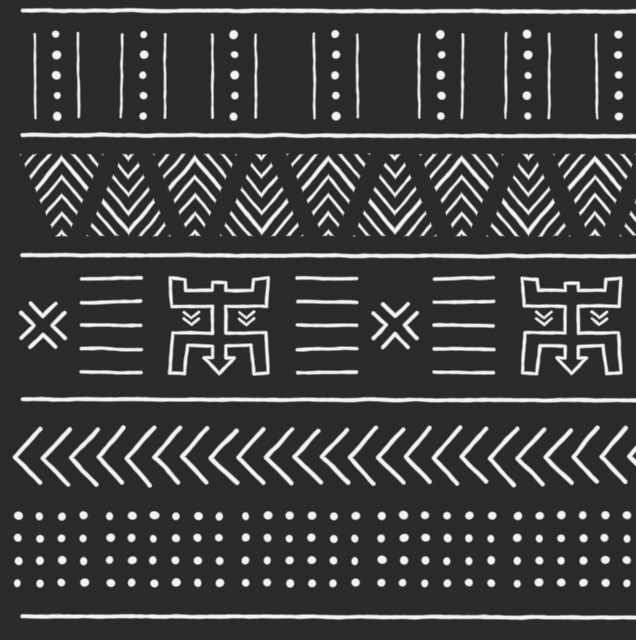
This pattern is drawn by a Shadertoy shader. Its source:

```glsl
// Hand-drawn mudcloth bands: pale strokes on charcoal, split by ruled lines.
// Each band is a distance function folded by mod or a loop; gradient noise
// bends the strokes and a hash varies the repeats. The canvas is UNITS high.
#define UNITS 768.0
#define GROUND vec3(0.16, 0.168, 0.163)
#define INK vec3(0.95, 0.955, 0.95)
#define STROKE 2.4
#define THIN 1.5
#define DOT 4.8
#define SOFTNESS 1.5
#define WOBBLE 1.5
#define JITTER 2.2
#define MARGIN 27.0

vec2 hash2(vec2 p) {
    p = vec2(dot(p, vec2(127.1, 311.7)), dot(p, vec2(269.5, 183.3)));
    return fract(sin(p) * 43758.5) * 2.0 - 1.0;
}

float gradientNoise(vec2 p) {
    vec2 i = floor(p), f = fract(p), u = f * f * (3.0 - 2.0 * f);
    vec2 e = vec2(0.0, 1.0);
    float a = dot(hash2(i), f);
    float b = dot(hash2(i + e.yx), f - e.yx);
    float c = dot(hash2(i + e.xy), f - e.xy);
    float d = dot(hash2(i + e.yy), f - e.yy);
    return mix(mix(a, b, u.x), mix(c, d, u.x), u.y);
}

float segment(vec2 p, vec2 a, vec2 b) {
    vec2 pa = p - a, ba = b - a;
    return length(pa - ba * clamp(dot(pa, ba) / dot(ba, ba), 0.0, 1.0));
}

// Full-width lines between the bands
float rules(vec2 p) {
    float heights[5] = float[5](12.5, 162.0, 306.0, 479.0, 739.5);
    float d = UNITS;
    for (int i = 0; i < 5; i++) {
        vec2 start = vec2(MARGIN, heights[i]);
        d = min(d, segment(p, start, start + vec2(2.0, 0.004) * UNITS));
    }
    return d - STROKE;
}

// Pairs of thin uprights around a column of five dots, unevenly spaced
float uprights(vec2 p) {
    float offsets[4] = float[4](0.0, 104.0, 213.0, 335.0);
    float d = UNITS;
    for (int i = 0; i < 8; i++) {
        float x = p.x - 68.0 - 461.0 * float(i / 4) - offsets[i % 4];
        vec2 j = hash2(vec2(i, sign(x)));
        float bar = segment(vec2(abs(x), p.y), vec2(26.0 + j.x, 41.0 + j.y), vec2(26.0 - j.x, 141.0 + j.x));
        float row = clamp(round((p.y - 41.0) / 24.6), 0.0, 4.0);
        vec2 k = hash2(vec2(i, row + 9.0));
        float spot = length(vec2(x - k.x, p.y - 41.0 - 24.6 * row)) - DOT + 0.6 * k.y;
        d = min(d, min(bar - THIN, spot));
    }
    return d;
}

// One triangle of nested chevrons; p.y runs 0 to 98 from base to apex
float chevronTriangle(vec2 p) {
    p.x = abs(p.x);
    float phase = (p.y - 1.2 * p.x - 5.0) / 22.0;
    float stripe = round(phase);
    float halfWidth = stripe == 0.0 ? STROKE : THIN + 0.3;
    float line = abs(phase - stripe) * 22.0 / 1.56 - halfWidth;
    float edge = (p.x - 50.0 + 0.44 * p.y) * 0.915;
    return max(line, max(edge, abs(p.y - 49.0) - 49.0));
}

float triangleBand(vec2 p) {
    float y = p.y - 185.0;
    float down = chevronTriangle(vec2(mod(p.x + 6.0, 160.0) - 80.0, y));
    float up = chevronTriangle(vec2(mod(p.x - 74.0, 160.0) - 80.0, 98.0 - y));
    return min(down, max(up, 90.0 - p.x));
}

// Outlined, mirrored figure with small double chevrons at its sides
float figure(vec2 q) {
    vec2 outline[17] = vec2[17](
        vec2(0, -51), vec2(8, -51), vec2(8, -42), vec2(40, -42), vec2(41, -55), vec2(59, -57),
        vec2(57, -23), vec2(8, -23), vec2(8, 9), vec2(56, 9), vec2(59, 57), vec2(42, 58),
        vec2(38, 24), vec2(8, 25), vec2(8, 39), vec2(18, 39), vec2(0, 58));
    float d = UNITS;
    for (int i = 0; i < 16; i++) d = min(d, segment(q, outline[i], outline[i + 1]));
    vec2 mark = vec2(abs(q.x - 33.0), q.y);
    for (int i = 0; i < 2; i++) {
        vec2 tip = vec2(0.0, -9.0 + 8.0 * float(i));
        d = min(d, segment(mark, tip, tip + vec2(9.0, -7.0)) + 0.4);
    }
    return d - STROKE + 0.4;
}

// Figures, stacks of five dashes and crosses of inward chevrons
float figureBand(vec2 p) {
    float x = mod(p.x - 263.0 + 211.5, 423.0) - 211.5;
    vec2 q = vec2(abs(x), p.y - 390.5);
    float row = clamp(round(q.y / 28.2), -2.0, 2.0);
    vec2 j = 0.7 * hash2(vec2(row, sign(x)));
    float dash = segment(q, vec2(94.0 + j.x, 28.2 * row + j.y), vec2(165.0, 28.2 * row - j.y));
    vec2 c = abs(vec2(q.x - 211.5, q.y));
    c = c.x < c.y ? c.yx : c;
    float cross4 = segment(c, vec2(11.0, 0.0), vec2(26.0, 15.0));
    float d = min(min(dash + 0.3, cross4) - STROKE, figure(q));
    return max(d, 16.0 - p.x);
}

// Row of arrowheads pointing left
float arrowBand(vec2 p) {
    float d = UNITS, cell = floor((p.x - 18.0) / 33.5);
    for (float n = -1.0; n < 2.0; n++) {
        float i = max(cell + n, 0.0);
        vec2 j = JITTER * hash2(vec2(i, 4.0));
        vec2 tip = vec2(18.0 + 33.5 * i, 549.0 + 0.6 * j.x);
        d = min(d, segment(p, tip, vec2(tip.x + 31.0 + j.x, 515.0 + j.y)));
        d = min(d, segment(p, tip, vec2(tip.x + 30.0 + j.y, 580.0 + j.x)));
    }
    return d - STROKE - 0.2;
}

// Four rows of dots in groups of six
float dotBand(vec2 p) {
    float group = floor((p.x - 117.0) / 163.0);
    float x = p.x - 132.0 - 163.0 * group;
    vec2 cell = vec2(clamp(round(x / 26.3), 0.0, 5.0), clamp(round((p.y - 619.0) / 26.8), 0.0, 3.0));
    vec2 j = hash2(cell + vec2(group * 6.0, 31.0));
    vec2 q = vec2(x, p.y - 619.0) - cell * vec2(26.3, 26.8) - 0.4 * JITTER * j;
    return max(length(q * (1.0 + 0.08 * j.yx)) - DOT - 0.5 * j.x, 12.0 - p.x);
}

void mainImage(out vec4 fragColor, in vec2 fragCoord) {
    float pixel = UNITS / iResolution.y;
    vec2 p = vec2(fragCoord.x, iResolution.y - fragCoord.y) * pixel;

    // Unsteady hand: bent strokes of uneven weight
    vec2 bend = vec2(gradientNoise(p / 23.0), gradientNoise(p / 27.0 + 40.0));
    vec2 q = p + WOBBLE * bend;
    float d = min(min(rules(q), uprights(q)), min(triangleBand(q), figureBand(q)));
    d = min(d, min(arrowBand(q), dotBand(q))) + 0.7 * gradientNoise(p / 9.0 + 80.0);

    float soft = max(SOFTNESS, 0.75 * pixel);
    fragColor = vec4(mix(INK, GROUND, smoothstep(-soft, soft, d)), 1.0);
}
```
